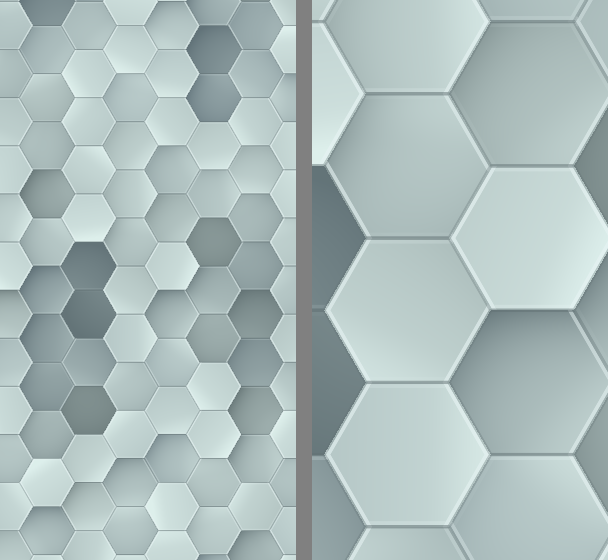
Left: the whole. Right: its middle third, enlarged.
Write a WebGL 1 fragment shader that draws this pattern.

```glsl
precision highp float;
// Raised hexagonal tiles in pale blue-grey, lit softly from the upper left.
// Each tile gets a height from layered sines and a hash; higher neighbours
// shade it across their shared edges, and bevels and grooves trace the rims.

uniform vec2 u_resolution;

const float PITCH = 0.0859;                   // tile height / canvas height
const vec2 ORIGIN = vec2(0.0842, 0.6538);     // centre of tile (0, 0)
const vec2 HALF_STEP = vec2(0.8660254, 0.5);  // column and half-row spacing
const vec2 TO_LIGHT = vec2(-0.6, 0.8);

float hash(vec2 id, float seed) {
  return fract(sin(dot(id, vec2(127.1, 311.7)) + seed * 74.7) * 4375.85);
}

// Integer label of the tile centred at c
vec2 tileId(vec2 c) {
  return floor(c / HALF_STEP + 0.5);
}

// Centre of the flat-topped hexagon containing q, from two offset lattices
vec2 tileCentre(vec2 q) {
  vec2 cell = 2.0 * HALF_STEP;
  vec2 a = floor(q / cell + 0.5) * cell;
  vec2 b = floor(q / cell) * cell + HALF_STEP;
  return distance(q, a) < distance(q, b) ? a : b;
}

// Tile height in 0..1, with sunken clusters
float elevation(vec2 id) {
  float cluster = cos(1.53 * (id.x - 0.4)) + 0.6 * cos(0.38 * (id.y + 6.0));
  float sunk = smoothstep(0.1, 1.7, cluster + 1.8 * (hash(id, 1.0) - 0.5));
  return 1.0 - 0.72 * sunk - 0.27 * hash(id, 2.0);
}

// Antialiased stripe of given half width around x = 0
float stripe(float x, float halfWidth, float aa) {
  return 1.0 - smoothstep(halfWidth - 0.5 * aa, halfWidth + 0.5 * aa, abs(x));
}

// Soft shadow below a neighbour that stands higher by rise
float edgeShadow(float d, float rise, float facing) {
  float strength = clamp(3.2 * rise, 0.0, 0.75);
  return strength * exp(-5.0 * d) * (0.2 + 0.8 * max(facing, 0.0));
}

vec3 tileColour(float level, float coolness) {
  vec3 dark = mix(vec3(0.40, 0.46, 0.46), vec3(0.38, 0.45, 0.48), coolness);
  return mix(dark, vec3(0.80, 0.87, 0.86), level);
}

void main() {
  vec2 q = (gl_FragCoord.xy / u_resolution.y - ORIGIN) / PITCH;
  float aa = 1.0 / (u_resolution.y * PITCH);
  vec2 centre = tileCentre(q);
  vec2 p = q - centre;
  vec2 id = tileId(centre);
  float height = elevation(id);

  // Shadows, bevels and grooves along the six edges
  float lit = 1.0;
  float rim = 0.0;
  float groove = 0.0;
  for (int i = 0; i < 6; i++) {
    float angle = radians(30.0 + 60.0 * float(i));
    vec2 dir = vec2(cos(angle), sin(angle));
    float d = 0.5 - dot(p, dir);
    float rise = elevation(tileId(centre + dir)) - height;
    float slanted = smoothstep(0.3, 0.7, abs(dir.x));
    lit *= 1.0 - edgeShadow(d, rise, dot(dir, TO_LIGHT));
    float raised = smoothstep(-0.12, 0.12, -rise);
    rim = max(rim, stripe(d - 0.025, 0.013, aa) * raised * mix(0.3, 0.7, slanted));
    groove = max(groove, stripe(d, 0.012, aa) * mix(0.5, 0.3, slanted));
  }

  // Slight tilt of each face, and a glow on the raised ones
  float turn = 6.2832 * hash(id, 3.0);
  float tilt = dot(p, vec2(cos(turn), sin(turn)));
  float level = height * lit + 0.16 * tilt;
  level += 0.14 * height * smoothstep(0.1, 0.55, tilt);

  vec3 colour = tileColour(clamp(level, 0.0, 1.16), hash(id, 4.0));
  colour = mix(colour, vec3(0.90, 0.95, 0.95), rim * (0.35 + 0.65 * height));
  colour = mix(colour, vec3(0.38, 0.44, 0.45), groove);
  gl_FragColor = vec4(colour, 1.0);
}
```
